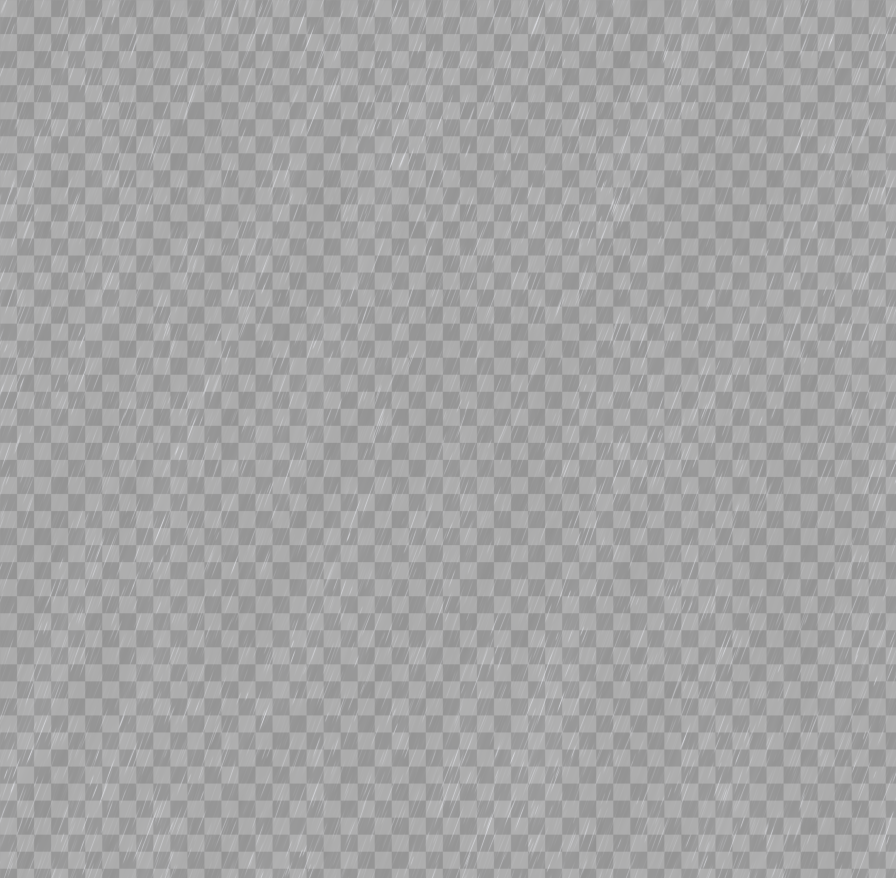
Give the GLSL for this texture, as a Shadertoy shader.

```glsl
const float CHECKS_ACROSS = 52.6;
const float EDGE_BLUR = 0.6;            // half width of a check edge, in pixels
const vec3 DARK_CHECK = vec3(0.578);
const vec3 LIGHT_CHECK = vec3(0.668);
const vec3 RAIN_COLOR = vec3(0.93, 0.935, 0.96);
const vec2 RAIN_DIRECTION = vec2(0.37, 1.0);
const int RAIN_LAYERS = 6;
const vec2 DROP_CELL = vec2(0.011, 0.058);
const float DROP_WIDTH = 0.0007;
const float DROP_OPACITY = 0.48;
const float MIST_BASE = 0.035;
const float MIST_CONTRAST = 0.085;
const float GRAIN_CONTRAST = 0.05;
const float PI = 3.14159;

vec2 hash2(vec2 p) {
    vec3 q = fract(p.xyx * vec3(0.1031, 0.1030, 0.0973));
    q += dot(q, q.yzx + 33.33);
    return fract((q.xx + q.yz) * q.zy);
}

float gradientDot(vec2 cell, vec2 offset) {
    float angle = 2.0 * PI * hash2(cell).x;
    return dot(vec2(cos(angle), sin(angle)), offset);
}

float gradientNoise(vec2 p) {
    vec2 cell = floor(p), f = fract(p);
    vec2 u = f * f * f * (f * (f * 6.0 - 15.0) + 10.0);
    vec2 e = vec2(0.0, 1.0);
    float low = mix(gradientDot(cell, f), gradientDot(cell + e.yx, f - e.yx), u.x);
    float high = mix(gradientDot(cell + e.xy, f - e.xy), gradientDot(cell + e.yy, f - e.yy), u.x);
    return mix(low, high, u.y);
}

// Square wave of period two with softened flanks
vec2 softSquare(vec2 x, float blur) {
    return clamp(sin(PI * x) / (PI * blur), -1.0, 1.0);
}

// One tapered streak in each cell of a staggered grid
float rainLayer(vec2 p, vec2 size, float seed, float pixel) {
    float column = floor(p.x / size.x);
    p.y += size.y * hash2(vec2(column, seed + 7.0)).x;
    vec2 id = vec2(column, floor(p.y / size.y));
    vec2 local = p - (id + 0.5) * size;
    vec2 place = hash2(id + seed * 17.0 + 101.0);
    vec2 shape = hash2(id + seed * 31.0 + 307.0);

    float halfLength = size.y * mix(0.13, 0.46, shape.x);
    float along = local.y - (place.y - 0.5) * (size.y - 2.0 * halfLength);
    float slant = (shape.y - 0.5) * 0.06;
    float across = local.x - (place.x - 0.5) * size.x * 0.6 - slant * along;

    float width = max(DROP_WIDTH, 0.6 * pixel);
    float body = exp(-across * across / (width * width)) * DROP_WIDTH / width;
    float taper = 1.0 - smoothstep(0.3, 1.0, abs(along) / halfLength);
    float strength = hash2(id + seed * 43.0 + 503.0).x;
    return body * taper * (0.12 + 0.88 * pow(strength, 4.0));
}

void mainImage(out vec4 fragColor, in vec2 fragCoord) {
    float pixel = 1.0 / iResolution.x;
    vec2 uv = fragCoord * pixel;

    // Checkerboard counted from the top left corner
    vec2 board = vec2(uv.x, iResolution.y * pixel - uv.y) * CHECKS_ACROSS;
    vec2 wave = softSquare(board, EDGE_BLUR * pixel * CHECKS_ACROSS);
    vec3 color = mix(DARK_CHECK, LIGHT_CHECK, 0.5 + 0.5 * wave.x * wave.y);

    // Coordinates across and along the rain
    vec2 dir = normalize(RAIN_DIRECTION);
    vec2 rain = vec2(dot(uv, vec2(dir.y, -dir.x)), dot(uv, dir)) + 2.0;

    // Broad mist bands and fine striations
    float band = gradientNoise(rain * vec2(19.0, 3.2));
    float grain = gradientNoise(rain * vec2(150.0, 15.0) + 40.0);
    float mist = MIST_BASE + MIST_CONTRAST * max(band, -0.2) + GRAIN_CONTRAST * grain;
    color = mix(color, RAIN_COLOR, max(mist, 0.0));

    // Thin streaks, denser inside the bands
    float drops = 0.0;
    for (int i = 0; i < RAIN_LAYERS; i++) {
        float layer = float(i);
        vec2 size = DROP_CELL * (0.75 + 0.13 * layer);
        drops += rainLayer(rain + layer * 0.137, size, layer, pixel);
    }
    float cluster = 0.75 + 0.8 * band;
    color = mix(color, RAIN_COLOR, clamp(drops * DROP_OPACITY * cluster, 0.0, 0.6));

    fragColor = vec4(color, 1.0);
}
```
